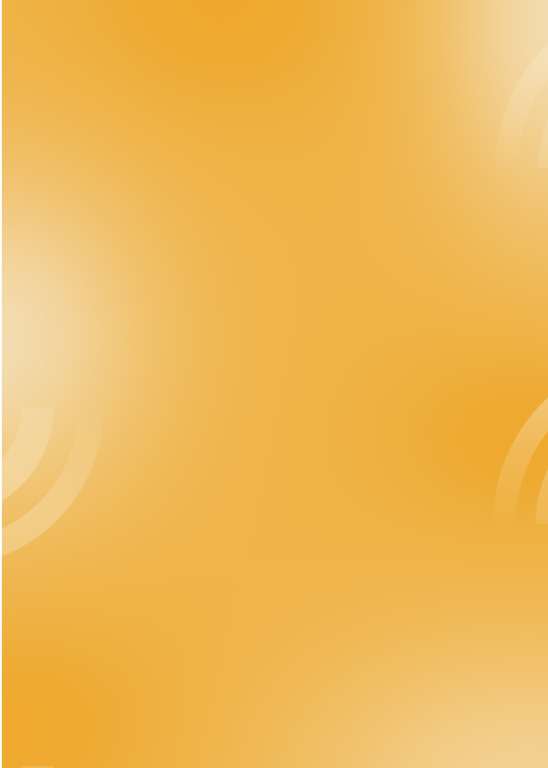
Reproduce this background procedurally as a Shadertoy shader.

```glsl
const float ASPECT = 0.715;
const vec3 AMBER = vec3(0.937, 0.704, 0.282);
const vec3 DEEP = vec3(0.933, 0.660, 0.175);
const vec3 PALE = vec3(0.953, 0.862, 0.690);
const vec3 SAND = vec3(0.953, 0.820, 0.575);
const vec3 CREAM = vec3(0.970, 0.905, 0.770);

// Soft elliptical spot of colour
vec3 addGlow(vec3 base, vec3 tint, vec2 p, vec2 center, vec2 radius) {
    vec2 q = (p - center) / radius;
    return mix(base, tint, exp(-dot(q, q)));
}

// Half ring on the side given by the sign of side, fading toward its cut
float halfRing(vec2 p, vec2 center, vec2 radii, float side, vec2 alpha, float aa) {
    vec2 q = p - center;
    float d = length(q);
    float height = q.y * side;
    float band = smoothstep(-aa, aa, d - radii.x) * smoothstep(-aa, aa, radii.y - d);
    float fade = mix(alpha.x, alpha.y, clamp(height / (0.65 * radii.y), 0.0, 1.0));
    return band * fade * smoothstep(-aa, aa, height);
}

// Two concentric half rings
float ringPair(vec2 p, vec2 center, vec2 inner, vec2 outer, float side,
               vec2 innerAlpha, vec2 outerAlpha, float aa) {
    return halfRing(p, center, inner, side, innerAlpha, aa)
         + halfRing(p, center, outer, side, outerAlpha, aa);
}

vec3 background(vec2 p) {
    vec3 color = AMBER;
    // Deep amber pools
    color = addGlow(color, DEEP, p, vec2(0.285, 1.00), vec2(0.200, 0.160));
    color = addGlow(color, DEEP, p, vec2(0.700, 0.435), vec2(0.190, 0.130));
    color = addGlow(color, DEEP, p, vec2(0.020, 0.055), vec2(0.210, 0.150));
    // Pale lights along the borders
    color = addGlow(color, PALE, p, vec2(-0.010, 0.560), vec2(0.200, 0.215));
    color = addGlow(color, PALE, p, vec2(0.735, 0.970), vec2(0.155, 0.255));
    return addGlow(color, SAND, p, vec2(0.690, -0.020), vec2(0.290, 0.180));
}

void mainImage(out vec4 fragColor, in vec2 fragCoord) {
    vec2 p = fragCoord / iResolution.xy * vec2(ASPECT, 1.0);
    float aa = 0.75 / iResolution.y;
    vec3 color = background(p);

    // Rings rising on the right, hanging on the left
    float rings = 0.0;
    for (int i = 0; i < 2; i++) {
        float k = float(i);
        vec2 right = mix(vec2(0.867, 0.318), vec2(0.870, 0.781), k);
        vec2 left = vec2(-0.072, mix(0.469, 0.0026, k));
        rings += ringPair(p, right, vec2(0.139, 0.168), vec2(0.194, 0.224), 1.0,
                          vec2(0.15, 0.38), vec2(0.02, 0.40), aa);
        rings += ringPair(p, left, vec2(0.100, 0.142), vec2(0.174, 0.207), -1.0,
                          vec2(0.22, 0.42), vec2(0.01, 0.36), aa);
    }
    color = mix(color, CREAM, rings);

    // Thin white margin on the left
    color = mix(vec3(1.0), color, smoothstep(-aa, aa, p.x - 0.0024));
    fragColor = vec4(color, 1.0);
}
```
